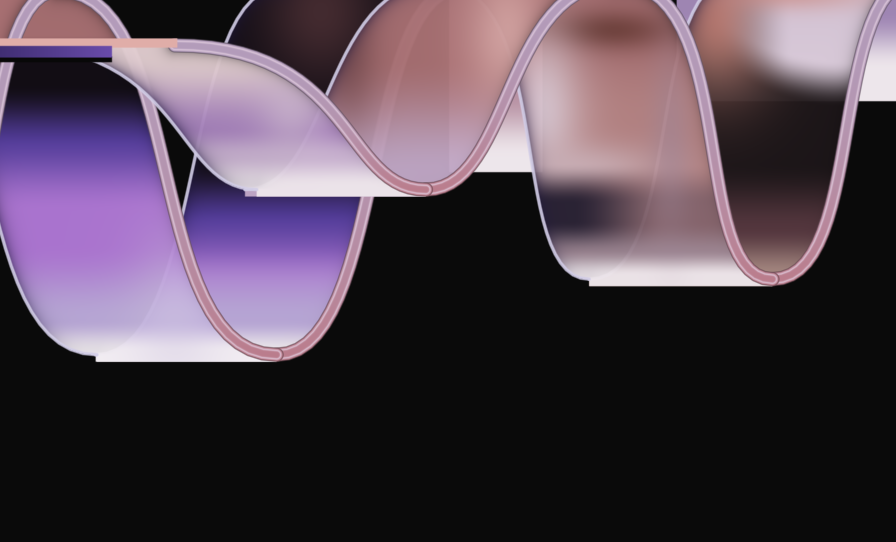
Give the GLSL for this background, as a Shadertoy shader.

```glsl
// One half wave of a ribbon, from its crest down to its trough
struct Band { vec2 crest, trough, tension; };

float soft(float d) {
    float px = 7.68 / iResolution.x;
    return 1.0 - smoothstep(-px, px, d);
}

float glow(vec2 p, vec2 center, vec2 radius) {
    vec2 q = (p - center) / radius;
    return exp(-dot(q, q));
}

vec2 curve(Band b, float t) {
    float s = 1.0 - t;
    float across = 3.0 * t * s * (b.tension.x * s + (1.0 - b.tension.y) * t) + t * t * t;
    return mix(b.crest, b.trough, vec2(across, t * t * (3.0 - 2.0 * t)));
}

float edgeDistance(vec2 p, Band b) {
    float nearest = 1e5;
    vec2 start = b.crest;
    for (int i = 1; i <= 28; i++) {
        vec2 end = curve(b, float(i) / 28.0);
        vec2 along = end - start, q = p - start;
        q -= along * clamp(dot(q, along) / dot(along, along), 0.0, 1.0);
        nearest = min(nearest, dot(q, q));
        start = end;
    }
    return sqrt(nearest);
}

// Sheet swept sideways, with a thin rear rim and a thick glassy front rim
void paint(inout vec3 col, vec2 p, Band b, float width, vec3 sheet) {
    float depth = clamp((p.y - b.crest.y) / (b.trough.y - b.crest.y), 0.0, 1.0);
    float front = curve(b, 0.5 - sin(asin(1.0 - 2.0 * depth) / 3.0)).x;
    float fill = soft(p.x - front) * soft(front - width - p.x)
               * soft(p.y - b.trough.y - 0.06) * soft(b.crest.y - 0.04 - p.y);
    float rear = edgeDistance(p + vec2(width, 0), b);
    float d = edgeDistance(p, b);
    sheet = mix(sheet, vec3(0.12, 0.09, 0.24), 0.65 * exp(-rear * 18.0) * (1.0 - pow(depth, 8.0)));
    sheet *= 1.0 - 0.35 * exp(-max(d - 0.05, 0.0) * 22.0) * (1.0 - depth);
    col = mix(col, sheet, fill * 0.96);
    col = mix(col, vec3(0.82, 0.80, 0.90), soft(rear - 0.014) * 0.9);

    vec3 rim = mix(vec3(0.70, 0.61, 0.73), vec3(0.73, 0.49, 0.55), depth * depth);
    rim = mix(rim, vec3(0.88, 0.80, 0.87), glow(vec2(d), vec2(0.036), vec2(0.013)) * 0.7);
    rim *= 1.0 - 0.45 * smoothstep(0.045, 0.062, d);
    col = mix(col, rim, soft(d - 0.06));
}

vec3 violetSheet(float y, float start) {
    vec3 c = mix(vec3(0.07, 0.05, 0.08), vec3(0.33, 0.24, 0.62), smoothstep(start, start + 0.55, y));
    c = mix(c, vec3(0.69, 0.47, 0.84), smoothstep(start + 0.4, start + 1.1, y));
    c = mix(c, vec3(0.74, 0.67, 0.86), smoothstep(2.1, 2.75, y));
    return mix(c, vec3(0.95, 0.93, 0.95), smoothstep(2.75, 3.02, y));
}

void mainImage(out vec4 fragColor, in vec2 fragCoord) {
    // Canvas coordinates, measured down from the top edge
    vec2 p = fragCoord / iResolution.xy;
    p = vec2(p.x, 1.0 - p.y) * vec2(7.68, 4.66);
    vec3 col = vec3(0.04, 0.038, 0.04);
    vec3 pearl = vec3(0.93, 0.90, 0.92), rose = vec3(0.66, 0.44, 0.45);

    // Distant pale ribbon
    vec3 far = mix(vec3(0.72, 0.57, 0.64), pearl, smoothstep(0.8, 1.35, p.y));
    col = mix(col, far, soft(abs(p.x - 4.25) - 0.4) * soft(p.y - 1.48));
    far = mix(vec3(0.62, 0.52, 0.70), pearl, smoothstep(0.1, 0.6, p.y));
    col = mix(col, far, soft(5.8 - p.x) * soft(p.y - 0.87));

    // Violet ribbon
    vec3 sheet = violetSheet(p.y, 1.38);
    sheet += vec3(0.20, 0.12, 0.11) * glow(p, vec2(2.75, 0.1), vec2(0.5, 0.6));
    paint(col, p, Band(vec2(3.95, -0.1), vec2(2.37, 3.05), vec2(0.54, 0.6)), 1.55, sheet);
    sheet = mix(rose, violetSheet(p.y, 0.72), smoothstep(0.3, 0.5, p.y));
    sheet = mix(sheet, vec3(0.82, 0.78, 0.88), 0.5 * glow(p, vec2(1.5, 2.7), vec2(0.4, 0.7)));
    paint(col, p, Band(vec2(0.5, -0.08), vec2(2.37, 3.05), vec2(0.6, 0.62)), 1.54, sheet);
    paint(col, p, Band(vec2(0.5, -0.08), vec2(-0.74, 3.05), vec2(0.6, 0.62)), 1.54, rose);

    // Right loop, rising side
    sheet = mix(vec3(0.11, 0.085, 0.095), vec3(0.34, 0.22, 0.25), smoothstep(1.4, 2.0, p.y));
    sheet = mix(sheet, vec3(0.68, 0.56, 0.53), smoothstep(1.95, 2.4, p.y));
    sheet = mix(sheet, vec3(0.70, 0.46, 0.42), glow(p, vec2(6.15, 0.15), vec2(0.5, 0.65)));
    float sweep = p.y - 0.82 + 0.35 * pow(max(7.2 - p.x, 0.0), 2.0);
    sheet = mix(sheet, vec3(0.84, 0.78, 0.84), (1.0 - smoothstep(-0.3, 0.1, sweep)) * smoothstep(6.1, 6.8, p.x));
    sheet = mix(sheet, vec3(0.80, 0.55, 0.52), 0.7 * glow(p, vec2(6.7, -0.05), vec2(0.8, 0.14)));
    paint(col, p, Band(vec2(7.9, -0.2), vec2(6.62, 2.4), vec2(0.65)), 1.57, sheet);

    // Right loop, falling side
    sheet = mix(rose, vec3(0.72, 0.52, 0.52), smoothstep(0.2, 1.0, p.y));
    sheet = mix(sheet, vec3(0.36, 0.19, 0.16), 0.7 * glow(p, vec2(5.2, 0.26), vec2(0.6, 0.17)));
    sheet = mix(sheet, vec3(0.86, 0.78, 0.82), glow(p, vec2(4.65, 0.95), vec2(0.34, 0.7)));
    sheet = mix(sheet, vec3(0.82, 0.72, 0.75), 0.8 * glow(p, vec2(5.0, 1.43), vec2(0.7, 0.2)));
    vec3 smoke = mix(vec3(0.17, 0.14, 0.21), vec3(0.53, 0.40, 0.43), smoothstep(4.9, 5.7, p.x));
    sheet = mix(sheet, smoke, smoothstep(1.4, 1.75, p.y));
    sheet = mix(sheet, vec3(0.62, 0.53, 0.58), smoothstep(1.9, 2.2, p.y));
    sheet = mix(sheet, pearl, smoothstep(2.15, 2.37, p.y));
    sheet = mix(sheet, vec3(0.63, 0.54, 0.62), 0.45 * glow(p, vec2(5.75, 1.2), vec2(0.17, 0.8)));
    paint(col, p, Band(vec2(5.3, -0.15), vec2(6.62, 2.4), vec2(0.8, 0.55)), 1.57, sheet);

    // Middle loop, rising side
    sheet = mix(rose, vec3(0.76, 0.66, 0.78), smoothstep(0.5, 1.5, p.y));
    sheet = mix(sheet, vec3(0.85, 0.67, 0.66), 0.8 * glow(p, vec2(4.35, 0.3), vec2(0.35, 0.6)));
    sheet = mix(sheet, vec3(0.43, 0.27, 0.28), 0.6 * glow(p, vec2(3.0, 0.5), vec2(0.24, 0.6)));
    paint(col, p, Band(vec2(5.3, -0.15), vec2(3.65, 1.63), vec2(0.6, 0.45)), 1.55, sheet);

    // Middle loop, falling side
    sheet = mix(vec3(0.89, 0.81, 0.82), vec3(0.66, 0.52, 0.74), smoothstep(0.5, 1.12, p.y));
    sheet = mix(sheet, vec3(0.78, 0.69, 0.81), smoothstep(1.1, 1.35, p.y));
    sheet = mix(sheet, pearl, smoothstep(1.32, 1.6, p.y));
    sheet = mix(sheet, vec3(0.84, 0.76, 0.84), 0.6 * glow(p, vec2(2.5, 0.95), vec2(0.3, 0.35)));
    paint(col, p, Band(vec2(1.5, 0.39), vec2(3.65, 1.63), vec2(0.72, 0.33)), 1.45, sheet);

    // Flat end of the ribbon
    float side = soft(p.x - 0.96);
    col = mix(col, vec3(0.03), side * soft(abs(p.y - 0.51) - 0.025));
    col = mix(col, vec3(0.88, 0.68, 0.66), soft(p.x - 1.52) * soft(abs(p.y - 0.37) - 0.04));
    vec3 violet = mix(vec3(0.25, 0.18, 0.45), vec3(0.42, 0.30, 0.68), p.x);
    col = mix(col, violet, side * soft(abs(p.y - 0.445) - 0.05));

    fragColor = vec4(col, 1.0);
}
```
